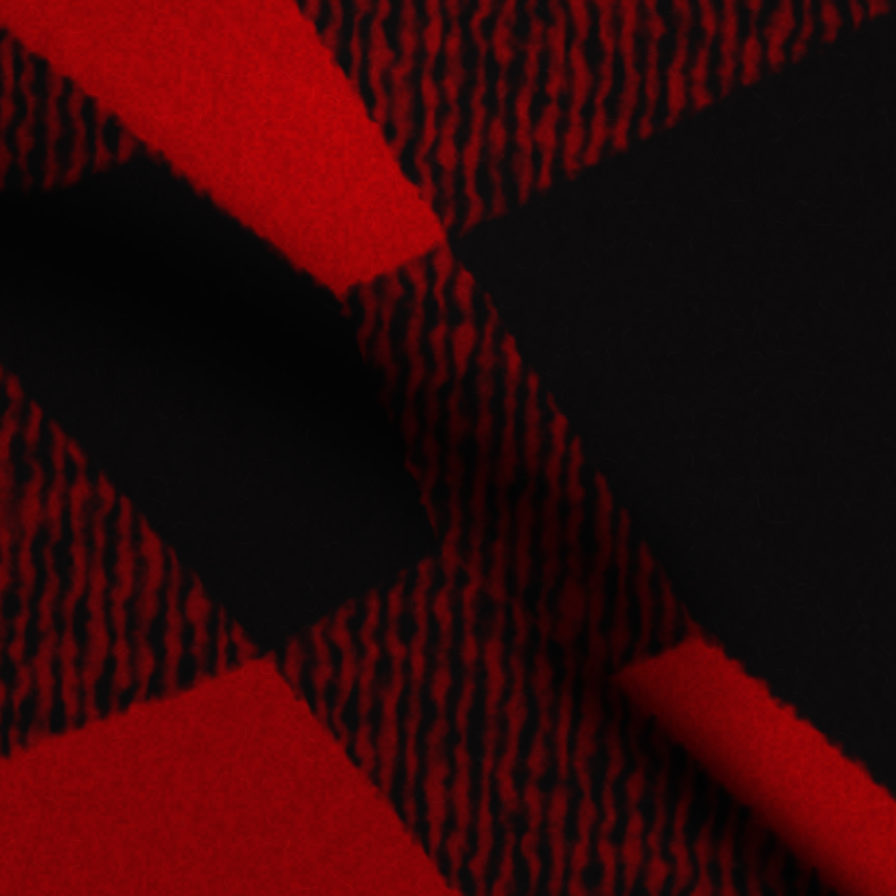
Reproduce this texture procedurally as a Shadertoy shader.

```glsl
const vec3 BLACK_WOOL = vec3(0.052, 0.044, 0.048);
const vec3 THREAD_RED = vec3(0.45, 0.022, 0.035);
const vec3 FULL_RED = vec3(0.62, 0.015, 0.026);
const float STRANDS = 36.0;
const float TAU = 6.2831853;

float hash(vec2 cell) {
    vec3 q = fract(vec3(cell.xyx) * vec3(0.1031, 0.1030, 0.0973));
    q += dot(q, q.yzx + 33.33);
    return fract((q.x + q.y) * q.z);
}

float noise(vec2 p) {
    vec2 cell = floor(p), f = fract(p);
    f = f * f * (3.0 - 2.0 * f);
    float low = mix(hash(cell), hash(cell + vec2(1, 0)), f.x);
    float high = mix(hash(cell + vec2(0, 1)), hash(cell + vec2(1, 1)), f.x);
    return mix(low, high, f.y);
}

// Change of slope that starts at a knot
float bend(float x, float knot, float slope) {
    return slope * max(x - knot, 0.0);
}

// Soft woolly border: 1 above the given height
float above(float y, float height) {
    return smoothstep(-0.009, 0.009, y - height);
}

// Borders of the lengthwise bands
float leftBorder(float x) {
    return 0.596 - 1.104 * x + bend(x, 0.297, -0.13);
}

float foldBorder(float x) {
    return 0.974 - 0.82 * x + bend(x, 0.377, -1.55)
         + bend(x, 0.495, 1.6) + bend(x, 0.677, -0.18);
}

float rightBorder(float x) {
    return 1.509 - 1.55 * x + bend(x, 0.781, 0.705);
}

// Borders of the crosswise bands, broken by the fold
float upperBorder(float x) {
    return 0.787 + bend(x, 0.05, 0.39) + bend(x, 0.16, -1.137) + bend(x, 0.377, 1.27);
}

float lowerBorder(float x) {
    return 0.155 + 0.38 * x + bend(x, 0.297, 0.226) + bend(x, 0.495, -1.381)
         + bend(x, 0.677, 1.188) + bend(x, 0.781, -1.233);
}

float warpRed(vec2 p) {
    float lower = 1.0 - above(p.y, leftBorder(p.x));
    float ridge = above(p.y, foldBorder(p.x)) * (1.0 - above(p.y, rightBorder(p.x)));
    return max(lower, ridge);
}

float weftRed(vec2 p) {
    return max(above(p.y, upperBorder(p.x)), 1.0 - above(p.y, lowerBorder(p.x)));
}

// Blurred twill strands, broken into beads and bridged by loose wool
float twill(vec2 p) {
    float wobble = noise(p * 34.0) - 0.5 + 0.5 * (noise(p * 80.0 + 7.0) - 0.5);
    float phase = (p.x - 0.06 * p.y) * STRANDS + 0.45 * wobble;
    float bead = noise(vec2(phase * 1.1, p.y * 40.0)) - 0.5;
    float patches = noise(p * 62.0 + 19.0) - 0.5;
    float fuzz = noise(p * 150.0) - 0.5;
    float wool = 0.85 * sin(TAU * phase) + 1.5 * bead + 1.0 * patches + 0.5 * fuzz;
    return smoothstep(-1.25, 1.55, wool);
}

// Thin stray fibres, one in some of the cells
float hairs(vec2 p, float density) {
    vec2 cell = floor(p * density), q = fract(p * density) - 0.5;
    float angle = TAU * hash(cell + 3.0);
    vec2 along = vec2(cos(angle), sin(angle));
    float side = dot(q, vec2(-along.y, along.x)) + 0.7 * dot(q, along) * dot(q, along);
    float body = smoothstep(0.07, 0.0, abs(side)) * smoothstep(0.42, 0.2, length(q));
    return body * step(0.65, hash(cell));
}

// Light falling into the crease and under the fold
float foldLight(vec2 p) {
    float crease = p.y - (0.75 - 0.3 * p.x - 0.42 * p.x * p.x);
    float depth = 0.68 * exp(-crease * crease / 0.011) * smoothstep(0.9, 0.68, p.x);
    float under = (p.y - foldBorder(p.x) + 0.02) / 0.065;
    float shade = 0.72 * exp(-under * under) * smoothstep(0.5, 0.68, p.x);
    vec2 glow = p - vec2(0.36, 0.87);
    float ridge = smoothstep(-0.01, 0.05, p.y - foldBorder(p.x));
    float lit = 0.93 + 0.14 * exp(-dot(glow, glow) / 0.05);
    lit *= mix(0.88, 1.0, ridge);
    return lit * (1.0 - depth * mix(1.0, 0.6, weftRed(p))) * (1.0 - shade);
}

void mainImage(out vec4 fragColor, in vec2 fragCoord) {
    vec2 p = fragCoord / iResolution.xy;

    // Felted borders
    vec2 fray = vec2(noise(p * 100.0), noise(p * 100.0 + 41.0)) - 0.5;
    vec2 cloth = p + 0.008 * fray;
    float warp = warpRed(cloth), weft = weftRed(cloth);

    // Strands show wherever red and black cross
    float both = warp * weft;
    float either = warp + weft - both;
    float redness = mix(both, either, twill(p));
    vec3 color = mix(BLACK_WOOL, mix(THREAD_RED, FULL_RED, both), redness);

    // Nap, stray fibres and light
    float nap = 0.6 * noise(p * 230.0) + 0.4 * noise(p * vec2(150.0, 80.0));
    color *= 0.88 + 0.24 * nap;
    color += hairs(p + 0.01 * fray, 42.0) * (0.012 + 0.05 * color);
    fragColor = vec4(color * foldLight(p), 1.0);
}
```
